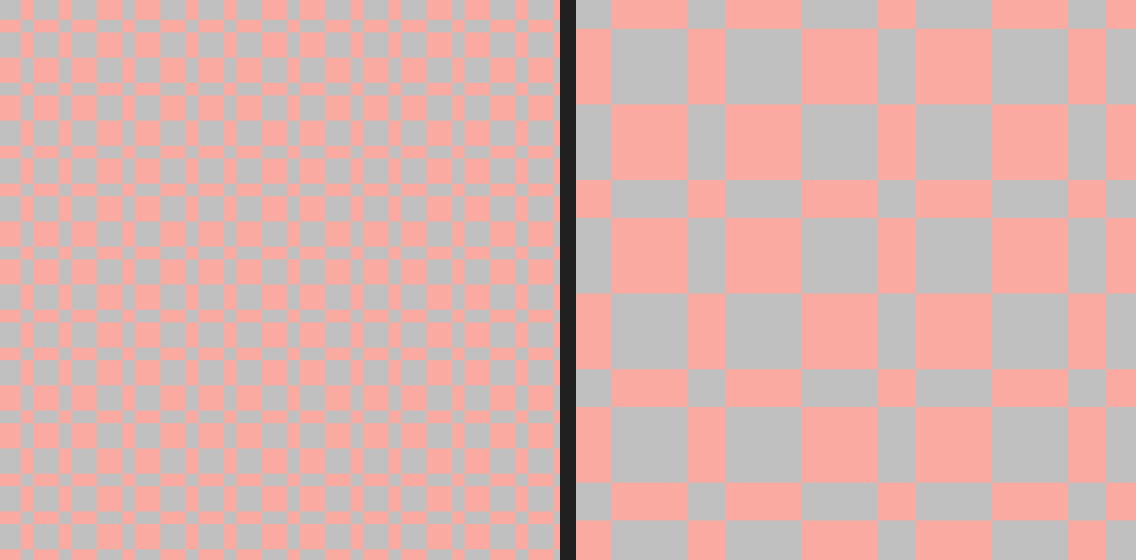
Left, the full canvas; right, a detail of the centre.
Give the GLSL for this pattern, as a WebGL 1 fragment shader.

```glsl
precision highp float;

uniform vec2 u_resolution;

const vec3 GRAY = vec3(0.753, 0.753, 0.753);
const vec3 PINK = vec3(0.98, 0.667, 0.627);

// Narrow bands are one unit wide, broad bands two.
const vec2 UNITS = vec2(44.16, 44.42);
const vec2 PHASE = vec2(-1.653, 1.433);

// Sign of a unit: 8 band edges are spread evenly over every 13 units.
float unitSign(float unit) {
  float band = floor((8.0 * unit + 20.5) / 13.0);
  return 1.0 - 2.0 * mod(band, 2.0);
}

// Alternating bands along one axis, blended over one pixel at each edge.
float bandSign(float position, float pixel) {
  float edge = floor(position + 0.5);
  float blend = clamp((position - edge) / pixel + 0.5, 0.0, 1.0);
  return mix(unitSign(edge - 1.0), unitSign(edge), blend);
}

void main() {
  vec2 uv = gl_FragCoord.xy / u_resolution;
  vec2 fromTopLeft = vec2(uv.x, 1.0 - uv.y);
  vec2 position = fromTopLeft * UNITS + PHASE;
  vec2 pixel = UNITS / u_resolution;

  // Columns times rows give an uneven checkerboard.
  float checker = bandSign(position.x, pixel.x) * bandSign(position.y, pixel.y);
  gl_FragColor = vec4(mix(PINK, GRAY, 0.5 + 0.5 * checker), 1.0);
}
```
